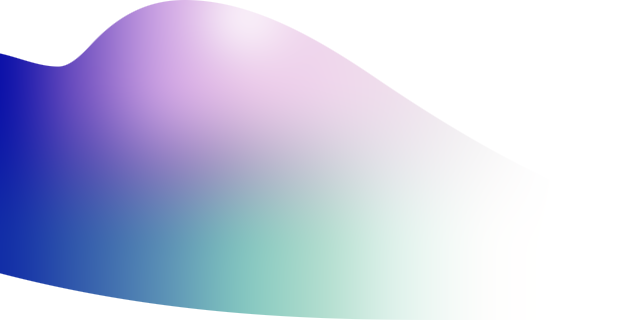
Reproduce this background procedurally as a Shadertoy shader.

```glsl
#define PAPER vec3(1.0)
#define STOP_GAP 0.25
#define BLEND_HIGH 0.77
#define BLEND_LOW 0.21
#define GLOW_CENTER vec2(0.77, 0.95)
#define GLOW_FALLOFF 45.0
#define GLOW_STRENGTH 0.66
#define DUSK_CENTER vec2(0.64, 0.48)
#define DUSK_TINT vec3(0.03, 0.12, 0.05)
#define BASE_HEIGHT 0.146
#define BASE_LENGTH 1.4

// Crest knots: x, height, slope
const vec3 CREST[6] = vec3[6](
    vec3(0.0, 0.833, -0.22), vec3(0.182, 0.792, 0.0),
    vec3(0.286, 0.862, 1.08), vec3(0.578, 1.0, 0.0),
    vec3(1.172, 0.758, -0.68), vec3(1.745, 0.427, -0.45));

// Evenly spaced colours, left to right
const vec3 UPPER[8] = vec3[8](
    vec3(0.05, 0.07, 0.66), vec3(0.45, 0.33, 0.76),
    vec3(0.79, 0.63, 0.885), vec3(0.905, 0.77, 0.91),
    vec3(0.935, 0.835, 0.925), vec3(0.94, 0.88, 0.93),
    vec3(0.955, 0.945, 0.955), PAPER);
const vec3 LOWER[8] = vec3[8](
    vec3(0.07, 0.18, 0.655), vec3(0.20, 0.36, 0.675),
    vec3(0.35, 0.56, 0.71), vec3(0.51, 0.765, 0.75),
    vec3(0.69, 0.865, 0.81), vec3(0.88, 0.95, 0.925),
    vec3(0.985, 0.99, 0.985), PAPER);

// Smooth cubic ramp through the colour stops
vec3 ramp(vec3 stops[8], float x) {
    float s = clamp(x / STOP_GAP, 0.0, 7.0);
    int i = min(int(s), 6);
    float t = s - float(i);
    vec3 a = stops[max(i - 1, 0)], b = stops[i];
    vec3 c = stops[i + 1], d = stops[min(i + 2, 7)];
    return b + 0.5 * t * (c - a + t * (2.0 * a - 5.0 * b + 4.0 * c - d
         + t * (3.0 * (b - c) + d - a)));
}

// Hermite curve through the crest knots
float crestHeight(float x) {
    int i = 0;
    for (int k = 1; k < 5; k++) if (x >= CREST[k].x) i = k;
    vec3 a = CREST[i], b = CREST[i + 1];
    float span = b.x - a.x;
    float t = clamp((x - a.x) / span, 0.0, 1.0);
    float u = 1.0 - t;
    return mix(a.y, b.y, t * t * (3.0 - 2.0 * t))
         + span * t * u * (a.z * u - b.z * t);
}

float baseHeight(float x) {
    return BASE_HEIGHT * pow(max(1.0 - x / BASE_LENGTH, 0.0), 2.5);
}

// Antialiased coverage of a positive inside value
float coverage(float inside) {
    return clamp(inside / max(fwidth(inside), 1e-5) + 0.5, 0.0, 1.0);
}

void mainImage(out vec4 fragColor, in vec2 fragCoord) {
    vec2 p = fragCoord / iResolution.xy * vec2(2.0, 1.0);

    // Violet above, teal below
    float lowerMix = 1.0 - smoothstep(BLEND_LOW, BLEND_HIGH, p.y);
    vec3 color = mix(ramp(UPPER, p.x), ramp(LOWER, p.x), lowerMix);

    // Muted band between the two ramps
    vec2 dusk = (p - DUSK_CENTER) / vec2(0.38, 0.17);
    color -= DUSK_TINT * exp(-dot(dusk, dusk));

    // Pale glow beneath the crest
    vec2 glow = p - GLOW_CENTER;
    color = mix(color, PAPER, GLOW_STRENGTH * exp(-GLOW_FALLOFF * dot(glow, glow)));

    // Wave silhouette
    float shape = coverage(crestHeight(p.x) - p.y) * coverage(p.y - baseHeight(p.x));
    fragColor = vec4(mix(PAPER, color, shape), 1.0);
}
```
